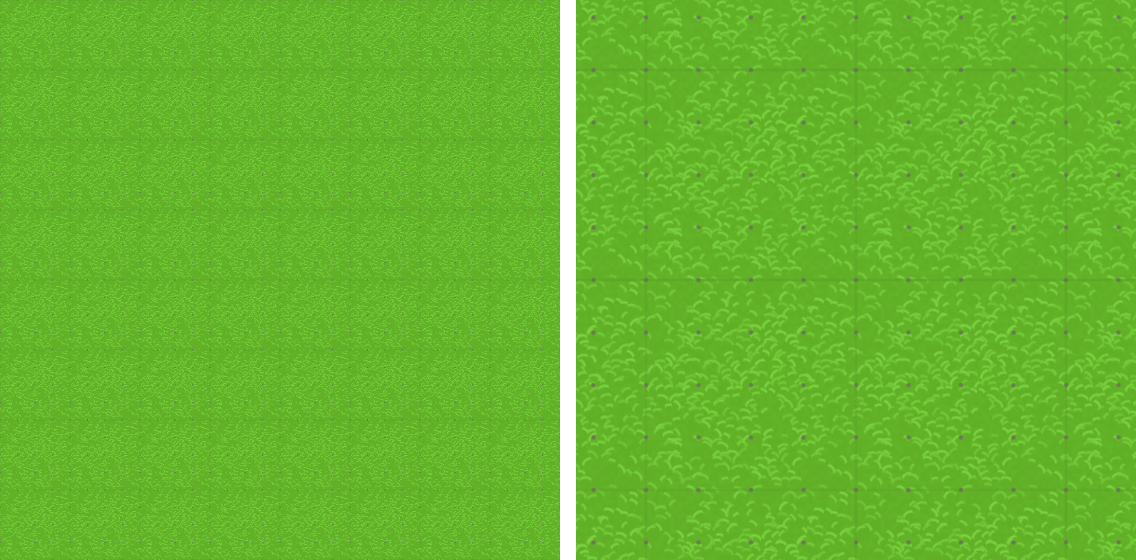
Left, the full canvas; right, a detail of the centre.
A three.js fragment shader for this texture:

```glsl
varying vec2 vUv;

const float TILES = 8.0;               // repeats across and down
const float DOTS = 4.0;                // dots per tile side
const vec2 CELLS = vec2(22.0, 30.0);   // blade cells per tile
const float MOTTLE_CELLS = 56.0;       // ground grain per tile
const float MOTTLE_AMOUNT = 0.45;

// Lengths below are in tile units
const float BLADE_HALF_WIDTH = 0.0042;
const float BLADE_SOFT = 0.007;
const float BLADE_BEND = 13.0;
const float DOT_RADIUS = 0.010;
const float DOT_SOFT = 0.009;
const float SEAM_HALF_WIDTH = 0.006;
const float SEAM_SOFT = 0.008;

const vec3 GRASS = vec3(0.378, 0.688, 0.150);
const vec3 GRASS_WARM = vec3(0.405, 0.722, 0.175);
const vec3 BLADE_MID = vec3(0.430, 0.757, 0.198);
const vec3 BLADE_LIGHT = vec3(0.480, 0.825, 0.250);
const vec3 SEAM = vec3(0.355, 0.620, 0.155);
const vec3 DOT = vec3(0.420, 0.440, 0.360);

float hash(vec2 p) {
  vec3 q = fract(vec3(p.xyx) * 0.1031);
  q += dot(q, q.yzx + 33.33);
  return fract((q.x + q.y) * q.z);
}

vec2 hash2(vec2 p) {
  return vec2(hash(p + 17.3), hash(p + 61.7));
}

// Smooth noise that wraps at the tile edge
float tileNoise(vec2 p, float cells) {
  vec2 q = p * cells;
  vec2 i = floor(q);
  vec2 f = smoothstep(0.0, 1.0, fract(q));
  vec2 a = mod(i, cells);
  vec2 b = mod(i + 1.0, cells);
  return mix(mix(hash(a), hash(vec2(b.x, a.y)), f.x),
             mix(hash(vec2(a.x, b.y)), hash(b), f.x), f.y);
}

float patchMask(vec2 p, vec2 center, vec2 size) {
  return 1.0 - smoothstep(0.6, 1.2, length((p - center) / size));
}

// Chance of a blade: thin at the borders and in the bare patches
float bladeDensity(vec2 p) {
  vec2 border = min(p, 1.0 - p);
  float density = mix(0.42, 0.78, smoothstep(0.02, 0.20, min(border.x, border.y)));
  density *= 1.0 - 0.15 * smoothstep(0.72, 0.85, p.y);
  density *= 1.0 - 0.60 * patchMask(p, vec2(0.24, 0.25), vec2(0.09, 0.13));
  density *= 1.0 - 0.45 * patchMask(p, vec2(0.82, 0.12), vec2(0.20, 0.09));
  return density;
}

// Distance to a short arched stroke
float bladeDistance(vec2 p, float angle, float halfLength) {
  float c = cos(angle);
  float s = sin(angle);
  p = vec2(c * p.x + s * p.y, c * p.y - s * p.x);
  float slope = 2.0 * BLADE_BEND * p.x;
  float across = abs(p.y + BLADE_BEND * p.x * p.x) / sqrt(1.0 + slope * slope);
  return max(across - BLADE_HALF_WIDTH, abs(p.x) - halfLength);
}

vec3 drawBlades(vec3 color, vec2 p) {
  vec2 base = floor(p * CELLS);
  for (int j = -1; j <= 1; j++) {
    for (int i = -1; i <= 1; i++) {
      vec2 cell = base + vec2(float(i), float(j));
      vec2 id = mod(cell, CELLS);
      vec2 jitter = 0.1 + 0.8 * hash2(id);
      float present = step(hash(id + 5.1), bladeDensity((id + 0.5) / CELLS));
      float angle = (hash(id + 29.9) - 0.5) * 2.0;
      float halfLength = mix(0.013, 0.025, hash(id + 43.2));
      float d = bladeDistance(p - (cell + jitter) / CELLS, angle, halfLength);
      float cover = present * (1.0 - smoothstep(-0.5 * BLADE_SOFT, BLADE_SOFT, d));
      vec3 tint = mix(BLADE_MID, BLADE_LIGHT, hash(id + 77.7));
      color = mix(color, tint, cover);
    }
  }
  return color;
}

void main() {
  vec2 grid = vUv * TILES;
  vec2 p = fract(grid);

  // Grainy ground under the blades
  float grain = smoothstep(0.35, 0.85, tileNoise(p, MOTTLE_CELLS));
  vec3 color = mix(GRASS, GRASS_WARM, MOTTLE_AMOUNT * grain);
  color = drawBlades(color, p);

  // Thin seams of uneven strength
  vec2 border = min(p, 1.0 - p);
  vec2 line = 1.0 - smoothstep(vec2(SEAM_HALF_WIDTH - 0.5 * SEAM_SOFT),
                               vec2(SEAM_HALF_WIDTH + 0.5 * SEAM_SOFT), border);
  vec2 nearest = floor(grid + 0.5);
  float strengthX = mix(0.25, 0.50, hash(vec2(nearest.x, 3.0)));
  float strengthY = mix(0.35, 0.70, hash(vec2(9.0, nearest.y)));
  color = mix(color, SEAM, max(line.x * strengthX, line.y * strengthY));

  // Dots on the quarter lattice
  vec2 lattice = (fract(p * DOTS + 0.5) - 0.5) / DOTS;
  float dotCover = 1.0 - smoothstep(DOT_RADIUS - 0.5 * DOT_SOFT,
                                    DOT_RADIUS + 0.5 * DOT_SOFT, length(lattice));
  color = mix(color, DOT, 0.85 * dotCover);

  gl_FragColor = vec4(color, 1.0);
}
```
